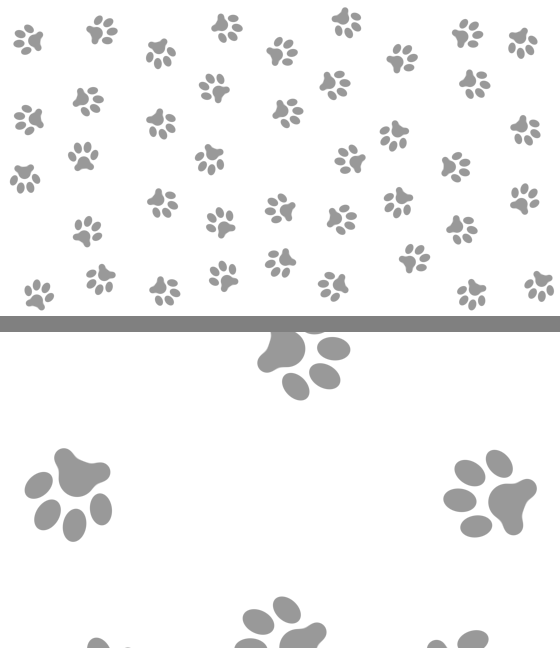
Top: the whole. Bottom: its middle third, enlarged.
This pattern is drawn by a Shadertoy shader. Its source:

```glsl
vec3 hash3(vec2 cell) {
    vec3 q = fract(cell.xyx * vec3(0.1031, 0.1030, 0.0973) + 0.37);
    q += dot(q, q.yxz + 33.33);
    return fract((q.xxy + q.yzz) * q.zyx);
}

mat2 rotate(float angle) {
    float c = cos(angle), s = sin(angle);
    return mat2(c, s, -s, c);
}

float smoothMin(float a, float b, float k) {
    float h = max(k - abs(a - b), 0.0) / k;
    return min(a, b) - h * h * k * 0.25;
}

float ellipse(vec2 p, vec2 radii) {
    float k = length(p / radii);
    return k * (k - 1.0) / max(length(p / (radii * radii)), 1e-4);
}

// Upright paw, mirrored about its vertical axis, about 41 units across
float paw(vec2 p) {
    p.x = abs(p.x);
    p.y += 10.5;
    float heel = length(p - vec2(0.0, 2.2)) - 8.4;
    float lobe = length(p - vec2(9.0, -4.4)) - 4.4;
    float pad = smoothMin(heel, lobe, 5.0);
    float innerToe = ellipse(rotate(0.2) * (p - vec2(6.6, 22.5)), vec2(5.3, 7.6));
    float outerToe = ellipse(rotate(0.48) * (p - vec2(15.2, 11.4)), vec2(5.0, 7.3));
    return min(pad, min(innerToe, outerToe));
}

void mainImage(out vec4 fragColor, in vec2 fragCoord) {
    // The canvas is 432 units high
    float pixel = 432.0 / iResolution.y;
    vec2 p = fragCoord * pixel;
    vec2 canvas = iResolution.xy * pixel;

    // Columns alternate between four and five paws
    float columns = max(1.0, round(canvas.x / 85.0));
    float column = floor(p.x / canvas.x * columns);
    vec2 cellSize = canvas / vec2(columns, 4.0 + mod(column, 2.0));
    vec2 cell = floor(p / cellSize);

    // Scatter and turn each paw, keeping it inside its cell
    vec3 random = hash3(cell + 3.0);
    vec2 center = (cell + 0.5) * cellSize + (random.xy - 0.5) * (cellSize - 55.0);
    float d = paw(rotate(6.2832 * random.z) * (p - center));

    float coverage = smoothstep(-0.75, 0.75, -d / pixel);
    fragColor = vec4(mix(vec3(1.0), vec3(0.6), coverage), 1.0);
}
```
